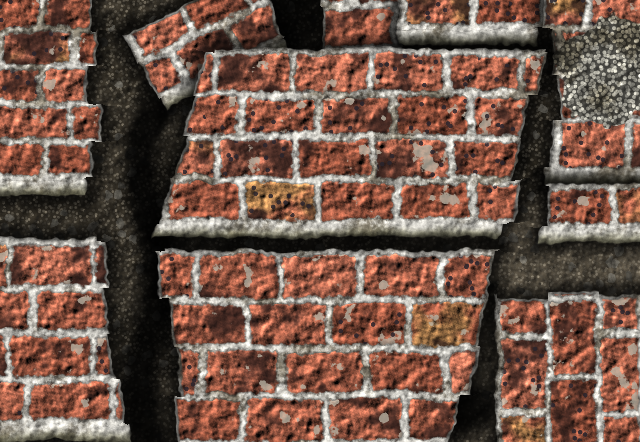
Give the GLSL for this texture, as a WebGL 1 fragment shader.

```glsl
precision highp float;
// Broken brick wall: tilted and leaning slabs of staggered bricks in pale mortar,
// lying over dark gritty rubble. Each slab is a warped box filled with a brick
// grid; fractal noise gives the chipped edges, relief, soot and lichen.
uniform vec2 u_resolution;

// Shared surface noise, evaluated once per pixel
vec2 wobble;
float relief, grain, blotch;

float hash(vec2 p) {
  return fract(sin(dot(p, vec2(127.1, 311.7))) * 43758.5453);
}

float noise(vec2 p) {
  vec2 i = floor(p), f = fract(p);
  f = f * f * (3.0 - 2.0 * f);
  return mix(mix(hash(i), hash(i + vec2(1, 0)), f.x),
             mix(hash(i + vec2(0, 1)), hash(i + vec2(1, 1)), f.x), f.y);
}

float fbm(vec2 p) {
  float sum = 0.0, amp = 0.5;
  for (int i = 0; i < 5; i++) {
    sum += amp * noise(p);
    p = mat2(1.6, 1.2, -1.2, 1.6) * p + 7.3;
    amp *= 0.5;
  }
  return sum;
}

// Nearest pebble: x = distance to its centre, y = its random tone
vec2 pebble(vec2 p) {
  vec2 cell = floor(p), best = vec2(9.0, 0.0);
  for (int j = -1; j <= 1; j++)
    for (int i = -1; i <= 1; i++) {
      vec2 c = cell + vec2(i, j);
      float d = length(c + vec2(hash(c), hash(c + 31.7)) - p);
      if (d < best.x) best = vec2(d, hash(c + 73.1));
    }
  return best;
}

vec3 rubble(vec2 p) {
  vec2 big = pebble(p * 7.0 + wobble * 8.0), small = pebble(p * 21.0);
  float open = smoothstep(4.2, 6.4, p.x) * smoothstep(2.3, 3.1, p.y);
  vec3 c = mix(vec3(0.09, 0.08, 0.06), vec3(0.34, 0.31, 0.26), blotch * 0.75 + open * 0.45);
  c = mix(c, vec3(0.53, 0.50, 0.44) * (0.3 + small.y), 0.45 * smoothstep(0.5, 0.2, small.x));
  float stone = step(0.8, big.y) * smoothstep(0.42, 0.32, big.x);
  c = mix(c, vec3(0.42, 0.41, 0.38) * (big.y * 4.0 - 2.9), stone * 0.7);
  c *= 0.75 + 0.5 * grain + 1.6 * relief;
  // Deep cracks
  float crack = abs(p.x - 1.82 - 0.12 * sin(p.y * 2.4) + wobble.x * 2.0);
  float dark = smoothstep(0.4, 0.08, crack) * smoothstep(0.8, 1.4, p.y);
  dark = max(dark, smoothstep(0.55, 0.2, length(p - vec2(3.5, 0.2))));
  dark = max(dark, smoothstep(0.45, 0.15, length(p - vec2(5.6, 4.9))));
  return c * (1.0 - 0.85 * dark);
}

vec3 mortar(float lip) {
  vec3 c = mix(vec3(0.50, 0.47, 0.41), vec3(0.81, 0.80, 0.77), smoothstep(0.25, 0.65, blotch + 0.4 * grain - 0.1));
  c = mix(c, vec3(0.36, 0.35, 0.25), lip);
  return c * (0.82 + 0.36 * grain + 1.5 * relief);
}

vec3 brick(vec2 p, vec2 id) {
  float tone = hash(id + 5.3);
  vec3 c = mix(vec3(0.45, 0.23, 0.16), vec3(0.77, 0.46, 0.36), 0.1 + 0.5 * tone + 0.55 * grain);
  c = mix(c, vec3(0.66, 0.48, 0.30), step(0.9, hash(id + 9.1)) * smoothstep(0.35, 0.65, blotch));
  c *= 0.9 + 3.2 * relief;
  float soot = smoothstep(0.6, 0.78, fbm(p * 3.4 + id * 3.0) + 0.15 * tone);
  c = mix(c, vec3(0.17, 0.11, 0.10), 0.75 * soot);
  float lichen = smoothstep(0.67, 0.72, fbm(p * 5.0 + 41.0));
  c = mix(c, vec3(0.72, 0.69, 0.63), 0.8 * lichen);
  vec2 fleck = pebble(p * 10.0);
  float flecked = step(0.72, fleck.y) * step(0.62, hash(id + 2.7));
  return mix(c, vec3(0.16, 0.14, 0.17), 0.85 * flecked * smoothstep(0.32, 0.22, fleck.x));
}

// Slab of masonry over col: box = left, top, right, bottom; lean slants both sides
vec3 slab(vec3 col, vec2 p, vec4 box, vec2 lean, float angle, vec2 pitch, vec2 start, float stagger) {
  vec2 mid = 0.5 * (box.xy + box.zw), r = vec2(cos(angle), sin(angle));
  vec2 q = p - mid;
  q = mid + vec2(r.x * q.x + r.y * q.y, r.x * q.y - r.y * q.x) + wobble;
  float soft = max(0.012, 5.3 / u_resolution.y);
  float t = (q.y - box.y) / (box.w - box.y);
  float row = floor((q.y - start.y) / pitch.y);
  vec2 jag = 0.2 * vec2(hash(vec2(row, box.x)), hash(vec2(row, box.z))) - 0.1;
  vec2 side = box.xz + lean * t + jag;
  float edge = max(max(side.x - q.x, q.x - side.y), max(box.y - q.y, q.y - box.w));
  // Staggered grid, joints of slightly varying width
  vec2 g = (q - start) / pitch;
  g.x -= stagger * mod(row, 2.0) + 0.08 * (hash(vec2(row, box.y)) - 0.5);
  vec2 id = floor(g) + box.xy * 7.0;
  vec2 inner = 0.5 * pitch - 0.065 - 0.03 * vec2(hash(id), hash(id + 3.9));
  vec2 b = abs((fract(g) - 0.5) * pitch) - inner;
  float d = length(max(b, 0.0)) + min(max(b.x, b.y), 0.0) - 0.03 + 0.05 * (grain - 0.5);
  d = max(d, max(edge + 0.03, q.y - box.w + 0.2));
  // Cast shadow, mortar bed, then brick with lit top and dark foot
  col *= mix(0.3, 1.0, smoothstep(0.0, 0.25, edge));
  vec3 face = mortar(0.75 * smoothstep(0.16, 0.0, box.w - q.y));
  face *= mix(0.6, 1.0, smoothstep(0.0, 0.04, d));
  float bevel = smoothstep(-0.05, 0.0, d) * (0.5 - fract(g.y));
  face = mix(face, brick(p, id) * (1.0 + 0.5 * bevel), smoothstep(soft, -soft, d));
  face *= mix(0.65, 1.0, smoothstep(0.0, 0.07, -edge));
  return mix(col, face, smoothstep(soft, -soft, edge));
}

void main() {
  // Canvas height is 5.3 units, y running downward
  vec2 p = vec2(gl_FragCoord.x, u_resolution.y - gl_FragCoord.y) * 5.3 / u_resolution.y;
  wobble = 0.10 * (vec2(fbm(p * 3.0), fbm(p * 3.0 + 19.0)) - 0.5);
  wobble += 0.035 * (vec2(noise(p * 15.0), noise(p * 15.0 + 8.0)) - 0.5);
  relief = fbm(p * 8.0) - fbm(p * 8.0 - 0.22);
  grain = fbm(p * 24.0);
  blotch = fbm(p * 2.5 + 3.0);
  vec3 col = rubble(p);
  // Upper slabs
  col = slab(col, p, vec4(-0.3, -0.3, 1.12, 2.34), vec2(0), 0.0, vec2(0.92, 0.445), vec2(0.5, -0.09), 0.4);
  col = slab(col, p, vec4(1.65, 0.0, 3.3, 1.0), vec2(0), -0.45, vec2(0.72, 0.48), vec2(1.7, -0.1), 0.5);
  col = slab(col, p, vec4(3.78, -0.3, 4.8, 0.78), vec2(0), 0.0, vec2(0.9, 0.54), vec2(3.83, 0.06), 0.5);
  col = slab(col, p, vec4(4.85, -0.3, 6.5, 0.53), vec2(0), 0.0, vec2(0.85, 0.48), vec2(4.82, -0.15), 0.5);
  col = slab(col, p, vec4(6.62, -0.3, 7.9, 2.2), vec2(0), 0.0, vec2(0.9, 0.56), vec2(7.04, -0.22), 0.6);
  // Pebbly render over the upper right
  vec2 stones = pebble(p * 19.0);
  float patchEdge = length((p - vec2(7.3, 0.85)) / vec2(0.62, 0.6)) + wobble.x * 5.0;
  vec3 render = mortar(0.25) * mix(0.4, 0.7 + 0.5 * stones.y, smoothstep(0.6, 0.3, stones.x));
  col = mix(col, render, smoothstep(1.04, 0.98, patchEdge));
  // Middle and lower slabs, the last one laid upright
  col = slab(col, p, vec4(6.5, 2.2, 7.9, 2.9), vec2(0), 0.0, vec2(0.83, 0.5), vec2(6.52, 2.22), 0.5);
  col = slab(col, p, vec4(-0.3, 2.85, 1.15, 5.28), vec2(0, 0.35), 0.0, vec2(1.02, 0.545), vec2(0.1, 2.9), 0.25);
  col = slab(col, p, vec4(2.5, 0.58, 6.5, 2.84), vec2(-0.65, -0.5), 0.0, vec2(0.92, 0.51), vec2(2.62, 0.62), 0.33);
  col = slab(col, p, vec4(5.95, 3.6, 7.85, 5.5), vec2(0), -1.5708, vec2(0.95, 0.6), vec2(6.51, 3.63), 0.47);
  col = slab(col, p, vec4(1.95, 3.0, 5.92, 5.55), vec2(0.25, -0.5), 0.0, vec2(0.98, 0.575), vec2(2.4, 3.02), 0.55);
  gl_FragColor = vec4(clamp(col, 0.0, 1.0), 1.0);
}
```
